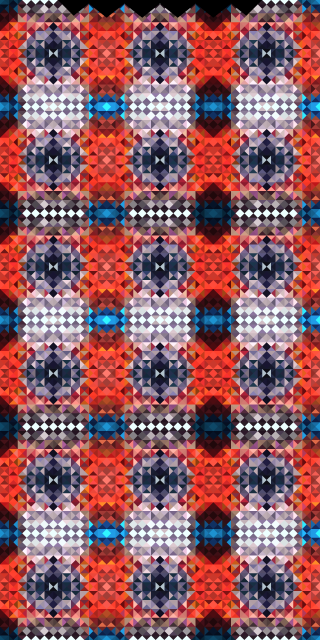
Give the GLSL for this pattern, as a Shadertoy shader.

```glsl
// Mirrored mosaic of diamonds and triangles: navy medallions, red columns, white and blue bands.

// Three random values per facet, without sine
vec3 hash3(vec2 v) {
    vec3 q = fract(v.xyx * vec3(0.1031, 0.1030, 0.0973));
    q += dot(q, q.yxz + 33.33);
    return fract((q.xxy + q.yzz) * q.zyx);
}

// Colour of the facet whose centroid is c; whole is 1 on band diamonds, 0 on split ones
vec3 facetColour(vec2 c, float whole) {
    vec2 d = abs(mod(c, 12.0) - 6.0);               // distance from medallion centre
    vec2 b = 6.0 - d;                               // distance from column and band axes
    vec2 fold = abs(mod(c + 12.0, 24.0) - 12.0);    // mirrored over two repeats
    vec2 light = 0.5 - 0.5 * cos(c * 0.261799);     // alternate columns and bands are lighter
    vec3 n = hash3(round(d * 6.0) + 3.0);
    vec3 m = hash3(round(fold * 6.0) + 41.0);
    float jitter = n.y - 0.5;

    // Ground of maroon, rose, plum and near black
    vec3 col = mix(vec3(0.52, 0.10, 0.17), vec3(0.88, 0.52, 0.48), smoothstep(0.5, 0.75, n.x));
    col = mix(col, vec3(0.50, 0.27, 0.45), step(0.84, n.y));
    col = mix(col, vec3(0.20, 0.07, 0.11), step(n.y, 0.15));

    // Cream halo around the bands
    float halo = smoothstep(4.6, 2.4, b.y) * smoothstep(0.6, 2.4, b.x);
    col = mix(col, vec3(1.0, 0.80, 0.66), 0.9 * step(n.z, halo * (0.25 + 0.45 * light.y)));

    // Red columns, orange at the rim and pink at the heart of light ones
    float r = length(vec2(b.x / 3.1, d.y / 5.0)) + 0.4 * jitter;
    vec3 red = mix(vec3(0.68, 0.08, 0.09), vec3(0.96, 0.21, 0.14), smoothstep(0.1, 0.6, n.x));
    red = mix(red, vec3(0.97, 0.43, 0.12), step(0.78, m.z) * smoothstep(0.4, 0.7, r));
    red = mix(red, vec3(0.94, 0.40, 0.37), (0.3 + 0.5 * light.x) * smoothstep(0.65, 0.1, r));
    col = mix(col, red, smoothstep(1.08, 0.92, r));

    // Medallion: slate and lilac wings around a navy heart
    float wings = length(vec2(d.x / 3.7, d.y / 2.5)) + 0.25 * jitter;
    vec3 slate = mix(vec3(0.36, 0.35, 0.48), vec3(0.78, 0.71, 0.74), smoothstep(0.45, 0.7, n.x));
    slate = mix(slate, vec3(0.10, 0.24, 0.34), step(n.z, 0.2));
    col = mix(col, slate, smoothstep(1.05, 0.92, wings) * 0.95);
    float heart = d.x + 0.8 * d.y + 0.9 * jitter;
    vec3 navy = mix(vec3(0.07, 0.07, 0.12), vec3(0.17, 0.22, 0.36), n.x);
    col = mix(col, navy, smoothstep(1.95, 1.75, heart));
    col = mix(col, vec3(0.10, 0.09, 0.20), step(d.x, 0.4) * step(d.y, 3.3));

    // Pale clouds on the bands, with rows of white diamonds
    float reach = length(vec2(max(d.x - 1.5, 0.0) / 3.2, b.y / mix(1.9, 3.7, light.y)));
    float cloud = smoothstep(1.05, 0.7, reach + 0.3 * jitter);
    vec3 haze = mix(vec3(0.46, 0.42, 0.56), vec3(0.92, 0.85, 0.89), smoothstep(0.3, 0.7, n.x));
    haze *= mix(0.6, 1.05, light.y);
    haze = mix(haze, vec3(0.17, 0.11, 0.18), step(n.z, 0.35) * (1.0 - light.y));
    col = mix(col, haze, cloud * 0.92);
    float white = whole * smoothstep(mix(1.3, 2.4, light.y), 0.4, b.y);
    col = mix(col, vec3(0.93, 1.0, 1.0), white);

    // Blue bars crossing the columns, framed in black and maroon
    float frame = length(b / vec2(2.7, 3.3)) + 0.3 * jitter;
    vec3 shade = mix(vec3(0.14, 0.04, 0.07), vec3(0.62, 0.32, 0.32), light.x * (0.3 + 0.7 * n.x));
    col = mix(col, shade, smoothstep(1.05, 0.85, frame) * (0.9 - 0.25 * light.x));
    vec3 blue = mix(vec3(0.07, 0.18, 0.40), vec3(0.12, 0.60, 0.86), smoothstep(0.3, 0.9, n.z));
    blue = mix(blue, vec3(0.12, 0.62, 0.88), 0.7 * step(b.y, 0.2));
    blue *= 0.4 + 0.35 * light.x + 0.45 * light.y;
    col = mix(col, blue, step(b.x + 0.5 * jitter, 2.2) * step(b.y + 0.5 * jitter, 1.1));

    // Strong light and shade from facet to facet
    float shine = mix(0.62, 1.32, n.z) * mix(0.82, 1.18, m.x);
    return min(col * mix(shine, 1.0, max(white, 0.55 * cloud * light.y)), 1.0);
}

// Diamonds on the lattice split left and right, those between split up and down
vec3 mosaic(vec2 p) {
    vec2 centre = floor(p + 0.5);
    vec2 q = p - centre;
    bool onLattice = abs(q.x) + abs(q.y) < 0.5;
    if (!onLattice) {
        centre = floor(p) + 0.5;
        q = p - centre;
    }

    // White band diamonds stay whole
    vec2 d = abs(mod(centre, 12.0) - 6.0);
    bool whole = onLattice && d.y > 4.5 && d.x < 3.5;
    vec2 halfShift = onLattice ? vec2(sign(q.x), 0.0) : vec2(0.0, sign(q.y));
    vec3 col = facetColour(centre + (whole ? vec2(0.0) : halfShift / 6.0), float(whole));

    // Bow tie in the middle of each medallion
    vec2 tie = abs(mod(p, 12.0) - 6.0);
    if (max(tie.x, tie.y) < 0.5)
        col = tie.x > tie.y ? vec3(0.70, 0.76, 0.80) : vec3(0.05, 0.05, 0.08);

    // Black zigzag hanging from the top edge
    float depth = 0.4 + 3.2 * abs(fract(p.x / 4.0) - 0.5);
    depth = min(depth, 11.5 - abs(p.x - 18.0));
    return 72.0 - p.y < depth ? vec3(0.0) : col;
}

void mainImage(out vec4 fragColor, in vec2 fragCoord) {
    // Average a 4 by 4 grid of samples to smooth the edges
    vec3 sum = vec3(0.0);
    for (int i = 0; i < 16; i++) {
        vec2 offset = (vec2(i % 4, i / 4) + 0.5) / 4.0 - 0.5;
        sum += mosaic((fragCoord + offset) / iResolution.xy * vec2(36.0, 72.0));
    }
    fragColor = vec4(sum / 16.0, 1.0);
}
```
